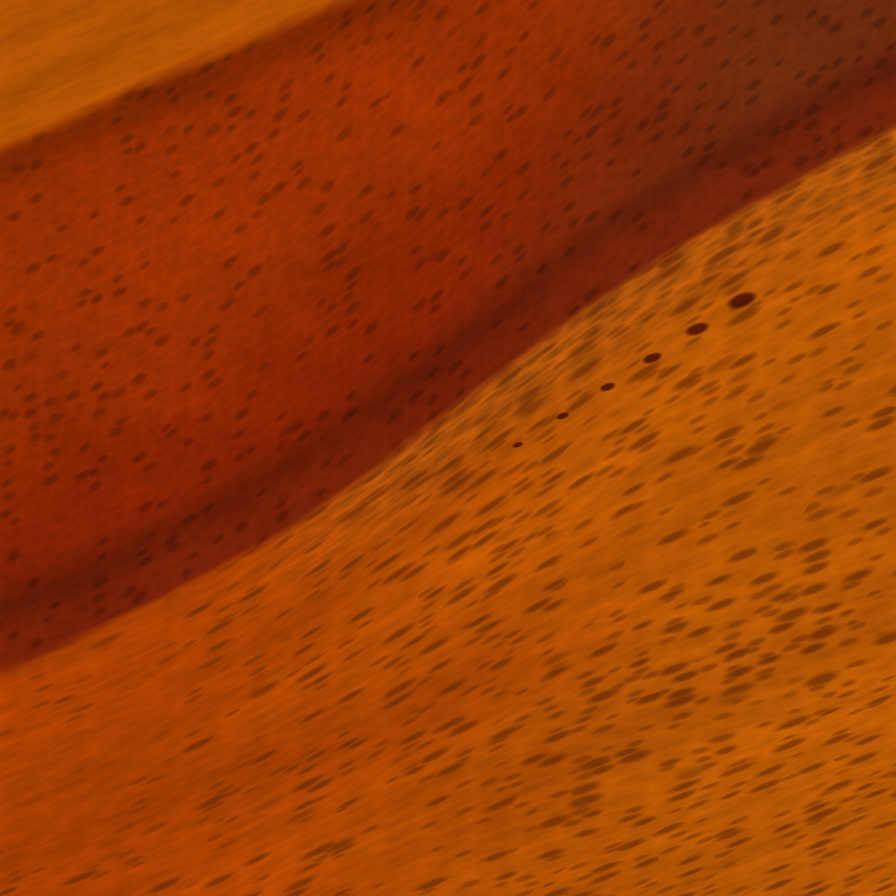
Reproduce this texture procedurally as a WebGL 1 fragment shader.

```glsl
precision highp float;
// Polished wood: a dark red heartwood band crossing orange sapwood with fine pores.
uniform vec2 u_resolution;

const float PI = 3.14159265;

vec2 hash2(vec2 p) {
  vec2 k = vec2(dot(p, vec2(127.1, 311.7)), dot(p, vec2(269.5, 183.3)));
  return fract(sin(k) * 43758.5453);
}

// Cellular noise: x = distance to the nearest point, y = random value of its cell
vec2 cellular(vec2 p) {
  vec2 base = floor(p);
  vec2 nearest = vec2(8.0, 0.0);
  for (int j = -1; j <= 1; j++) {
    for (int i = -1; i <= 1; i++) {
      vec2 cell = base + vec2(float(i), float(j));
      vec2 rnd = hash2(cell);
      float dist = length(cell + 0.15 + 0.7 * rnd - p);
      if (dist < nearest.x) nearest = vec2(dist, fract(rnd.x * 17.3 + rnd.y * 31.7));
    }
  }
  return nearest;
}

// Layered sines, each octave turned and bent by the previous one, about -1..1
float waves(vec2 p) {
  float sum = 0.0;
  float amp = 0.5;
  for (int i = 0; i < 5; i++) {
    sum += amp * sin(p.x + 1.7 * sin(p.y * 0.8 + sum)) * cos(p.y + sum);
    p = mat2(1.5, 1.1, -1.1, 1.5) * p + 2.3;
    amp *= 0.62;
  }
  return sum;
}

// Fine fibre tone from two stretched cellular layers, about -1..1
float fibre(vec2 p, vec2 scale) {
  float coarse = cellular(p * scale).x;
  float fine = cellular(p * scale * 2.1 + 9.0).x;
  return 2.0 * (0.55 * coarse + 0.45 * fine) - 0.85;
}

// Elongated pores; density is the share of cells that hold one
float pores(vec2 p, vec2 scale, float density) {
  vec2 c = cellular(p * scale);
  float radius = 0.2 + 0.2 * fract(c.y * 57.0);
  float present = smoothstep(c.y - 0.05, c.y + 0.05, density);
  return (1.0 - smoothstep(radius * 0.4, radius + 0.12, c.x)) * present;
}

// Height of the lower boundary of the dark band
float bandEdge(float x) {
  return 0.251 + 0.606 * x - 0.016 * sin(PI * x) - 0.024 * sin(2.0 * PI * x);
}

float ridge(float d, float width) {
  return exp(-d * d / (width * width));
}

vec3 heartwood(vec2 uv, vec2 grain, float above, float below) {
  float mottle = waves(uv * vec2(13.0, 17.0));
  vec3 col = mix(vec3(0.51, 0.125, 0.015), vec3(0.60, 0.185, 0.012),
                 smoothstep(0.06, 0.36, above + 0.03 * mottle));
  float brown = smoothstep(0.46, 0.86, uv.x - 0.25 * (uv.y - 0.7) + 0.04 * mottle);
  col = mix(col, vec3(0.43, 0.165, 0.055), brown);
  // Shaded lower margin, its dark line, and the shadow under the upper edge
  col = mix(col, vec3(0.45, 0.125, 0.035), 0.75 * (1.0 - smoothstep(0.04, 0.13, above)));
  col *= 1.0 - 0.16 * ridge(above - 0.07 - 0.008 * mottle, 0.022);
  col *= 1.0 - 0.2 * ridge(below - 0.012, 0.03);
  col *= 1.0 + 0.07 * mottle + 0.11 * fibre(grain, vec2(42.0, 75.0));
  float flecks = pores(grain + 3.0, vec2(40.0, 62.0), 0.36);
  return col * (1.0 - 0.2 * flecks);
}

vec3 sapwood(vec2 uv, vec2 grain, float above) {
  float drift = waves(grain * vec2(5.0, 24.0));
  float streak = waves(grain * vec2(9.0, 85.0) + 4.0);
  vec3 col = mix(vec3(0.68, 0.255, 0.008), vec3(0.72, 0.345, 0.018),
                 smoothstep(0.1, 0.85, uv.x + 0.1 * drift));
  // Redder vein low in the middle, pale fringe beside the band
  float vein = ridge(uv.y - 0.03 - 0.38 * uv.x, 0.045) * (1.0 - smoothstep(0.45, 0.8, uv.x));
  col = mix(col, vec3(0.60, 0.22, 0.01), 0.65 * vein);
  float fringe = smoothstep(-0.12, -0.01, above) * smoothstep(0.22, 0.5, uv.x);
  col = mix(col, vec3(0.64, 0.31, 0.055), 0.7 * fringe);
  col *= 1.0 + 0.06 * drift + 0.06 * streak;
  col *= 1.0 + (0.11 + 0.22 * fringe) * fibre(grain, vec2(19.0, 95.0));
  // Dense pore row on the right, sparser pores elsewhere
  float row = ridge(uv.y + 0.07 - 0.39 * uv.x, 0.035) * smoothstep(0.45, 0.75, uv.x);
  float density = 0.1 + 0.25 * smoothstep(0.1, 0.55, uv.x) + 0.12 * drift + 0.25 * row;
  float dark = max(pores(grain, vec2(19.0, 92.0), density),
                   0.7 * pores(grain + 5.0, vec2(30.0, 130.0), density));
  return mix(col, vec3(0.40, 0.16, 0.02), 0.65 * dark + 0.12 * row);
}

// Chain of small dark knots that shrink toward the lower left
float knots(vec2 uv) {
  float mask = 0.0;
  for (int i = 0; i < 6; i++) {
    float n = float(i);
    vec2 q = uv - vec2(0.828, 0.665) + n * vec2(0.05, 0.0323);
    q = vec2(q.x + 0.35 * q.y, q.y - 0.35 * q.x) / (0.019 * exp(-0.2 * n));
    mask = max(mask, 1.0 - smoothstep(0.55, 1.15, length(q * vec2(1.0, 2.2))));
  }
  return mask;
}

void main() {
  vec2 uv = gl_FragCoord.xy / u_resolution;
  float edge = bandEdge(uv.x);
  float above = uv.y - edge;
  // Grain follows the band edge and relaxes to a gentler slope below it
  float follow = clamp(1.0 + above / 0.6, 0.0, 1.0);
  float slope = 0.38 * uv.x;
  vec2 grain = vec2(uv.x, uv.y - slope - follow * (edge - 0.251 - slope));
  float ragged = 0.006 * waves(grain * vec2(14.0, 90.0));
  float below = 0.831 + 0.433 * uv.x - uv.y;

  vec3 col = sapwood(uv, grain, above);
  float inBand = smoothstep(-0.008, 0.01, above + ragged);
  col = mix(col, heartwood(uv, grain, above, below), inBand);
  // Orange corner beyond the upper edge
  vec2 upperGrain = vec2(uv.x, -below);
  vec3 corner = vec3(0.70, 0.325, 0.015) * (1.0 + 0.1 * waves(upperGrain * vec2(6.0, 50.0))
              + 0.08 * fibre(upperGrain, vec2(16.0, 80.0)));
  col = mix(corner, col, smoothstep(-0.018, 0.012, below + ragged));
  col = mix(col, vec3(0.27, 0.06, 0.01), 0.85 * knots(uv));
  gl_FragColor = vec4(clamp(col, 0.0, 1.0), 1.0);
}
```
